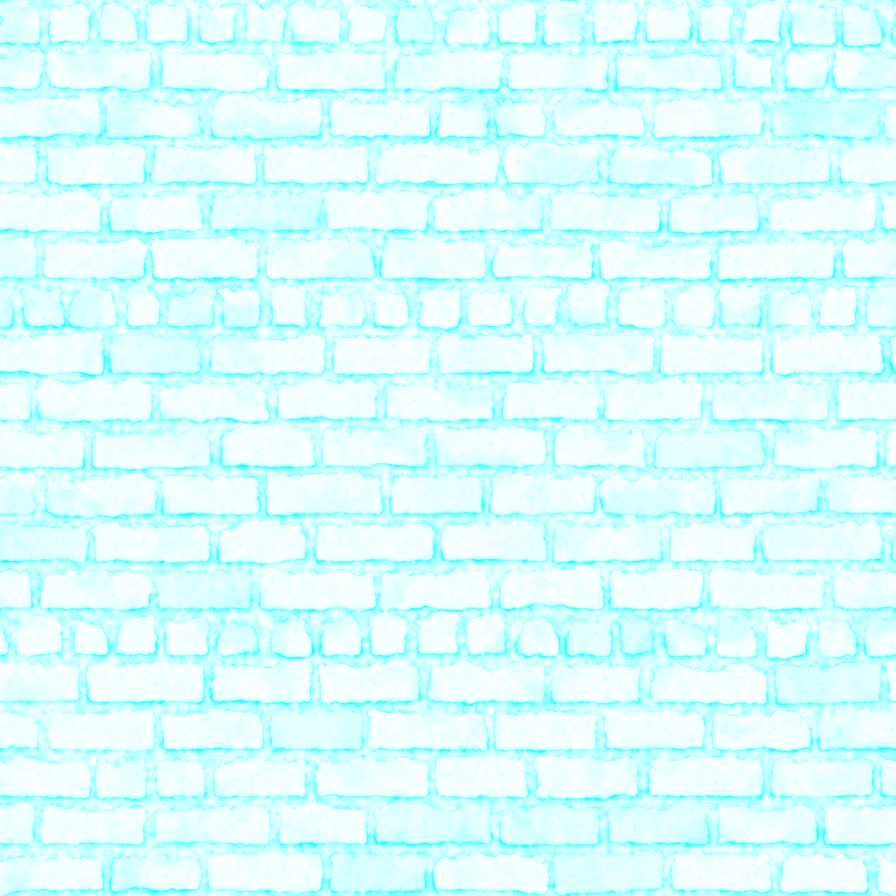
This texture is drawn by a WebGL 1 fragment shader. Its source:

```glsl
precision highp float;
// Weathered brick wall in pale cyan: stretcher courses with three header courses.
uniform vec2 u_resolution;

const float ROWS = 19.0;
const float STRETCHERS = 8.0;         // long bricks per course
const float HEADERS = 18.0;           // short bricks per course
const float BED_GAP = 0.0052;         // half of the horizontal joint
const float STRETCHER_GAP = 0.0050;   // half of the vertical joint
const float HEADER_GAP = 0.0062;
const float CORNER = 0.005;
const float ROUGHNESS = 0.016;        // broad raggedness of brick outlines
const float CRUMBLE = 0.008;          // fine raggedness of brick outlines
const float LINE_INSIDE = 0.0014;     // fade of the outline into the brick
const float LINE_OUTSIDE = 0.0030;    // fade of the outline into the mortar
const float LINE_TOP = 0.22;          // outline strength above and below a brick
const float LINE_BOTTOM = 0.56;
const float SPLIT_CHANCE = 0.015;     // long bricks replaced by two short ones
const float TINT_CHANCE = 0.06;
const vec2 STAIN_CENTER = vec2(0.62, 0.07);
const vec2 STAIN_SIZE = vec2(0.18, 0.14);
const vec3 PAPER = vec3(1.0);
const vec3 CYAN = vec3(0.0, 1.0, 1.0);

float hash(vec2 p) {
  vec3 q = fract(vec3(p.xyx) * 0.1031);
  q += dot(q, q.yzx + 33.33);
  return fract((q.x + q.y) * q.z);
}

// Value noise that wraps after the given number of lattice cells.
float noise(vec2 p, float period) {
  vec2 i = floor(p), f = fract(p);
  f = f * f * (3.0 - 2.0 * f);
  vec2 a = mod(i, period), b = mod(i + 1.0, period);
  return mix(mix(hash(a), hash(vec2(b.x, a.y)), f.x),
             mix(hash(vec2(a.x, b.y)), hash(b), f.x), f.y);
}

float fbm(vec2 uv, float freq) {
  float sum = 0.0, amp = 0.5;
  for (int i = 0; i < 4; i++) {
    sum += amp * noise(uv * freq, freq);
    freq *= 2.0;
    amp *= 0.5;
  }
  return sum / 0.9375;
}

float roundedBox(vec2 p, vec2 size, float r) {
  vec2 q = abs(p) - size + r;
  return length(max(q, 0.0)) + min(max(q.x, q.y), 0.0) - r;
}

// Position of a vertical joint, in brick widths.
float joint(float i, float row, float count) {
  return i + 0.18 * (hash(vec2(mod(i, count), row + 40.0)) - 0.5);
}

void main() {
  vec2 uv = gl_FragCoord.xy / u_resolution;

  // Course: counted from the top, with a slight sag.
  float y = (1.0 - uv.y + 0.004 * (noise(uv * 8.0, 8.0) - 0.5)) * ROWS;
  float row = mod(floor(y), ROWS);
  bool header = row == 0.0 || row == 6.0 || row == 13.0;
  float count = header ? HEADERS : STRETCHERS;
  float parity = mod(row + 1.0 + step(6.0, row) + step(13.0, row), 2.0);
  float shift = 0.38 + 0.47 * parity + 0.15 * (hash(vec2(row, 7.0)) - 0.5);

  // Brick: the span between two jittered joints.
  float x = uv.x * count - shift;
  float column = floor(x);
  if (x < joint(column, row, count)) column -= 1.0;
  else if (x > joint(column + 1.0, row, count)) column += 1.0;
  float left = joint(column, row, count);
  float right = joint(column + 1.0, row, count);
  vec2 id = vec2(mod(column, count), row);
  vec2 center = vec2((0.5 * (left + right) + shift) / count, 1.0 - (row + 0.5) / ROWS);
  vec2 p = vec2(uv.x - center.x, (0.5 - fract(y)) / ROWS);
  vec2 size = vec2(0.5 * (right - left) / count - (header ? HEADER_GAP : STRETCHER_GAP),
                   0.5 / ROWS - BED_GAP);
  if (!header && hash(id + 71.0) < SPLIT_CHANCE) {
    size.x = 0.5 * (size.x - HEADER_GAP);
    p.x = abs(p.x) - size.x - HEADER_GAP;
  }

  // Ragged outline, most worn along the top.
  float wear = header ? 0.9 : mix(0.3, 1.0, hash(id + 13.0));
  float height = p.y / size.y;
  float top = smoothstep(-0.2, 1.0, height);
  float d = roundedBox(p, size, CORNER);
  d += ROUGHNESS * wear * (0.7 + top) * (fbm(uv, 40.0) - 0.5);
  d += CRUMBLE * (0.4 + top) * (fbm(uv + 0.61, 130.0) - 0.5);
  d += 0.005 * wear * top * smoothstep(0.4, 0.7, noise(uv * 24.0 + 5.0, 24.0));
  float inside = 1.0 - smoothstep(-0.001, 0.001, d);

  // Brick face: grain, soft blotches, pits and a streaked tint on some bricks.
  float grain = fbm(uv + 0.37, 160.0);
  float blotch = smoothstep(0.48, 0.75, fbm(uv + 0.19, 24.0)) * wear;
  float pits = smoothstep(0.86, 0.96, noise(uv * 230.0, 230.0));
  vec2 fromStain = (center - STAIN_CENTER) / STAIN_SIZE;
  float stain = exp(-dot(fromStain, fromStain));
  float tint = step(1.0 - TINT_CHANCE - 0.65 * stain, hash(id + 29.0));
  float streak = noise(vec2(uv.x * 90.0, row), 90.0);
  float face = 0.035 + 0.11 * (grain - 0.45) + 0.13 * blotch + 0.08 * pits
             + tint * (0.05 + 0.05 * streak);

  // Mortar and the dark line around each brick, crisper below.
  float mortar = 0.125 + 0.5 * (grain - 0.48) + 0.08 * (noise(uv * 20.0, 20.0) - 0.5);
  float below = 1.0 - smoothstep(-1.0, 0.6, height);
  float patchy = 0.2 + 1.3 * fbm(uv + 0.83, 28.0);
  float fromLine = d - 0.0004;
  float line = exp(-abs(fromLine) / (fromLine < 0.0 ? LINE_INSIDE : LINE_OUTSIDE));
  float ink = mix(max(mortar, 0.03), max(face, 0.01), inside)
            + mix(LINE_TOP, LINE_BOTTOM, below) * patchy * line * (0.5 + grain);

  gl_FragColor = vec4(mix(PAPER, CYAN, clamp(ink, 0.0, 0.85)), 1.0);
}
```
